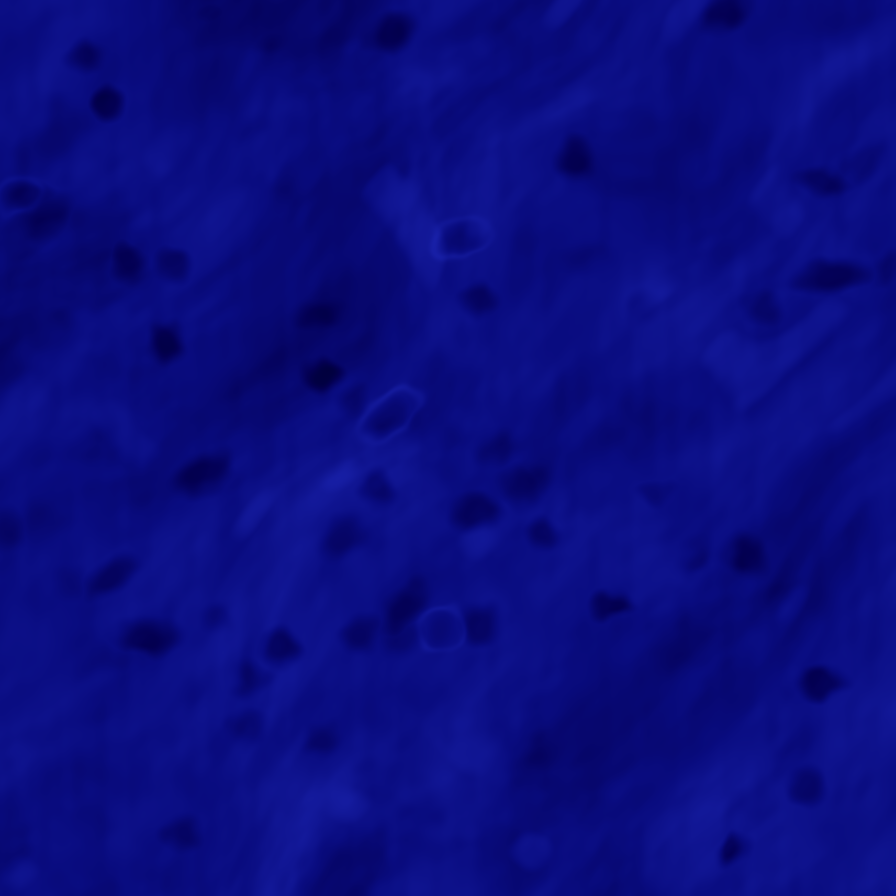
Reproduce this texture procedurally as a three.js fragment shader.

```glsl
varying vec2 vUv;

float hash(vec2 p) {
  vec3 q = fract(p.xyx * vec3(0.1031, 0.1030, 0.0973));
  q += dot(q, q.yzx + 33.33);
  return fract((q.x + q.y) * q.z);
}

float noise(vec2 p) {
  vec2 cell = floor(p), f = fract(p);
  f = f * f * f * (f * (f * 6.0 - 15.0) + 10.0);
  return mix(mix(hash(cell), hash(cell + vec2(1, 0)), f.x),
             mix(hash(cell + vec2(0, 1)), hash(cell + vec2(1, 1)), f.x), f.y);
}

vec2 rotate(vec2 p, float angle) {
  float c = cos(angle), s = sin(angle);
  return vec2(c * p.x + s * p.y, c * p.y - s * p.x);
}

// Cloudy tissue with faint fibres rising to the right
float tissueTone(vec2 uv) {
  vec2 warp = vec2(noise(uv * 5.0 + 11.0), noise(uv * 5.0 + 47.0)) - 0.5;
  vec2 fibre = rotate(uv + warp * 0.08, 0.85);
  float tone = 0.5;
  tone += 0.50 * (noise(fibre * vec2(3.0, 5.0) + 20.0) - 0.5);
  tone += 0.40 * (noise(fibre * vec2(7.0, 13.0) + 60.0) - 0.5);
  tone += 0.26 * (noise(fibre * vec2(13.0, 34.0) + 90.0) - 0.5);
  tone += 0.15 * (noise(fibre * vec2(38.0, 75.0) + 140.0) - 0.5);
  tone += 0.10 * (noise(uv * vec2(80.0, 16.0) + 200.0) - 0.5);
  // Sparse pale flecks
  tone += 0.35 * smoothstep(0.78, 1.0, noise(fibre * vec2(12.0, 20.0) + 250.0));
  return tone;
}

// Blurred dark nuclei, a few with a pale rim: x is darkness, y is rim
vec2 nuclei(vec2 uv) {
  vec2 cover = vec2(0.0);
  vec2 wobble = vec2(noise(uv * 45.0), noise(uv * 45.0 + 70.0)) - 0.5;
  for (int i = 0; i < 68; i++) {
    float id = float(i) + 1.0;
    vec2 center = vec2(hash(vec2(id, 3.0)), hash(vec2(id, 17.0)));
    float size = hash(vec2(id, 29.0));
    float strength = hash(vec2(id, 41.0));
    float angle = mix(-0.1, 1.0, hash(vec2(id, 53.0)));
    vec2 radii = vec2(mix(0.021, 0.044, size * size),
                      mix(0.017, 0.027, hash(vec2(id, 67.0))));
    float d = length(rotate(uv - center + wobble * 0.012, angle) / radii);
    float blurStart = mix(0.0, 0.35, strength);
    float dark = mix(0.22, 0.82, strength * strength) * (1.0 - smoothstep(blurStart, 1.25, d));
    float hasRim = step(0.9, hash(vec2(id, 83.0)));
    float rim = hasRim * exp(-22.0 * (d - 1.15) * (d - 1.15));
    cover = max(cover, vec2(dark, rim));
  }
  // Wide, out-of-focus shadows
  for (int i = 0; i < 9; i++) {
    float id = float(i) + 101.0;
    vec2 center = vec2(hash(vec2(id, 5.0)), hash(vec2(id, 19.0)));
    float d = length(rotate(uv - center + wobble * 0.02, 0.5) / vec2(0.065, 0.05));
    cover.x = max(cover.x, 0.26 * (1.0 - smoothstep(0.2, 1.2, d)));
  }
  return cover;
}

void main() {
  vec2 cover = nuclei(vUv);
  float tone = tissueTone(vUv) + 0.02 - cover.x + 0.28 * cover.y * (0.4 + noise(vUv * 30.0));

  vec3 navy = vec3(0.018, 0.010, 0.365);
  vec3 ultramarine = vec3(0.035, 0.045, 0.498);
  vec3 paleBlue = vec3(0.075, 0.098, 0.605);
  vec3 color = tone < 0.5 ? mix(navy, ultramarine, tone * 2.0)
                          : mix(ultramarine, paleBlue, tone * 2.0 - 1.0);
  gl_FragColor = vec4(max(color, vec3(0.005, 0.0, 0.2)), 1.0);
}
```
